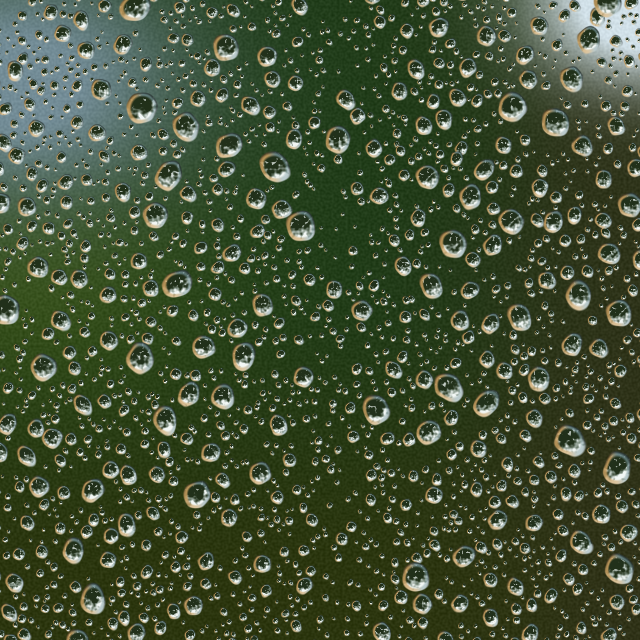
Reproduce this texture procedurally as a WebGL 2 fragment shader.

```glsl
#version 300 es
precision highp float;
// Raindrops of many sizes on a window pane, in front of a blurred dark garden.

uniform vec2 u_resolution;
out vec4 fragColor;

const int LAYERS = 5;                  // drop sizes, layer 0 is the largest
const float COARSEST_GRID = 13.5;      // cells across the canvas in layer 0
const float GRID_RATIO = 1.5;          // growth of the cell count per layer
const vec2 RADIUS_RANGE = vec2(0.175, 0.325); // in cells
const float DENSITY = 0.72;            // chance that a cell holds a drop
const float DENSITY_LOSS = 0.03;       // loss of that chance per layer
const float GRAIN = 0.06;

const vec3 GREEN = vec3(0.125, 0.235, 0.095);
const vec3 MOSS = vec3(0.225, 0.325, 0.10);
const vec3 OLIVE = vec3(0.17, 0.21, 0.055);
const vec3 BROWN = vec3(0.19, 0.195, 0.10);
const vec3 HAZE = vec3(0.45, 0.55, 0.59);
const vec3 SKY = vec3(0.82, 0.88, 0.91);
const vec3 DROP_DARK = vec3(0.13, 0.19, 0.10);
const vec3 DROP_GREY = vec3(0.55, 0.61, 0.56);
const vec3 DROP_LIGHT = vec3(0.95, 0.97, 0.96);
const vec3 RIM_WARM = vec3(0.80, 0.63, 0.38);
const vec3 RIM_COOL = vec3(0.47, 0.59, 0.62);

vec3 hash3(vec2 p) {
    vec3 h = fract(p.xyx * vec3(0.1031, 0.1030, 0.0973));
    h += dot(h, h.yxz + 33.33);
    return fract((h.xxy + h.yzz) * h.zyx);
}

float gradientNoise(vec2 p) {
    vec2 cell = floor(p), f = fract(p);
    vec2 u = f * f * f * (f * (f * 6.0 - 15.0) + 10.0);
    vec4 corner;
    for (int k = 0; k < 4; k++) {
        vec2 o = vec2(k & 1, k >> 1);
        float a = 6.2832 * hash3(cell + o + 71.0).x;
        corner[k] = dot(vec2(cos(a), sin(a)), f - o);
    }
    return mix(mix(corner.x, corner.y, u.x), mix(corner.z, corner.w, u.x), u.y);
}

mat2 rotation(float a) {
    return mat2(cos(a), sin(a), -sin(a), cos(a));
}

float glow(vec2 p, vec2 centre, vec2 size) {
    vec2 q = (p - centre) / size;
    return exp(-dot(q, q));
}

vec3 background(vec2 p) {
    vec3 col = mix(OLIVE, GREEN, smoothstep(0.05, 0.6, p.y));
    col = mix(col, BROWN, 0.85 * smoothstep(0.55, 1.0, p.x + 0.1 * gradientNoise(p * 3.0)));
    col = mix(col, MOSS, 0.85 * glow(p, vec2(0.05, 0.56), vec2(0.28, 0.2)));
    col = mix(col, HAZE, min(1.0, 1.15 * glow(p, vec2(0.03, 0.87), vec2(0.25, 0.18))));
    col = mix(col, SKY, min(1.0, 1.5 * glow(p, vec2(1.01, 1.0), vec2(0.16, 0.12))));
    return col + GRAIN * gradientNoise(p * 230.0);
}

float gridScale(int layer) {
    return COARSEST_GRID * pow(GRID_RATIO, float(layer));
}

// Drop in the grid cell below p: centre, radius (0 if none) and a seed
vec4 dropNear(vec2 p, int layer) {
    float id = float(layer), scale = gridScale(layer);
    mat2 turn = rotation(0.4 + id * 1.3);
    vec2 offset = vec2(40.0 + id * 7.3);
    vec2 cell = floor(turn * p * scale + offset);
    vec3 h = hash3(cell + id * 137.0);
    vec3 k = hash3(cell + id * 59.0 + 311.0);
    float radius = mix(RADIUS_RANGE.x, RADIUS_RANGE.y, h.z * h.z);
    vec2 centre = cell + 0.5 + (h.xy * 2.0 - 1.0) * (0.5 - 1.2 * radius);
    centre = ((centre - offset) / scale) * turn;
    float sparse = 1.0 - 0.55 * exp(-pow((centre.x - 0.53) / 0.06, 2.0));
    float present = step(k.x, (DENSITY - DENSITY_LOSS * id) * sparse);
    return vec4(centre, present * radius / scale, k.y);
}

// True where no larger drop touches this one
bool isFree(vec4 drop, int layer) {
    for (int j = 0; j < layer; j++) {
        vec4 other = dropNear(drop.xy, j);
        if (other.z > 0.0 && distance(drop.xy, other.xy) < 1.08 * (drop.z + other.z)) return false;
    }
    return true;
}

// Inverted view of dark trees above and bright sky below, with a tinted rim
vec3 dropColor(vec2 q, float d, float seed, float small) {
    float n = gradientNoise(q * 2.1 + seed * 90.0);
    float fine = gradientNoise(q * 4.5 + seed * 170.0) * (1.0 - 0.6 * small);
    float light = -0.62 * q.y + 0.2 * q.x + 0.3 * d * d + 0.6 * n + 0.4 * fine + 0.06 * small;
    vec3 col = mix(DROP_DARK, DROP_GREY, smoothstep(0.0, 0.4, light));
    col = mix(col, DROP_LIGHT, smoothstep(0.3, 0.66, light));
    float glint = smoothstep(0.2, 0.45, fine + 0.3 * n) * smoothstep(-0.3, 0.1, q.y);
    col = mix(col, DROP_LIGHT, 0.6 * glint);
    float side = smoothstep(-0.4, 0.4, q.x + 0.3 * q.y);
    float rim = smoothstep(0.66, 0.84, d) * (0.8 + 0.15 * q.y - 0.25 * q.x);
    col = mix(col, mix(RIM_WARM, RIM_COOL, side), clamp(rim, 0.0, 1.0) * 0.85);
    return col * (1.0 - 0.55 * smoothstep(0.84, 1.0, d) * smoothstep(-0.7, 0.6, q.y + 0.4 * q.x));
}

void main() {
    vec2 p = gl_FragCoord.xy / u_resolution.y;
    float pixel = 1.0 / u_resolution.y;
    vec3 col = background(p);

    // Small drops first, large drops on top
    for (int i = LAYERS - 1; i >= 0; i--) {
        vec4 drop = dropNear(p, i);
        if (drop.z <= 0.0 || !isFree(drop, i)) continue;
        vec2 q = (p - drop.xy) / drop.z;
        float stretch = 0.13 * fract(drop.w * 17.0);
        vec2 s = rotation((drop.w - 0.5) * 1.8) * q * vec2(1.0 + stretch, 1.0 - stretch);
        float d = length(s) * (1.0 + 0.22 * gradientNoise(q * 0.9 + drop.w * 50.0));
        float soft = pixel / drop.z;
        float cover = 1.0 - smoothstep(1.0 - soft, 1.0 + soft, d);
        col = mix(col, dropColor(q, d, drop.w, float(i) / float(LAYERS - 1)), cover);
    }
    fragColor = vec4(clamp(col, 0.0, 1.0), 1.0);
}
```
